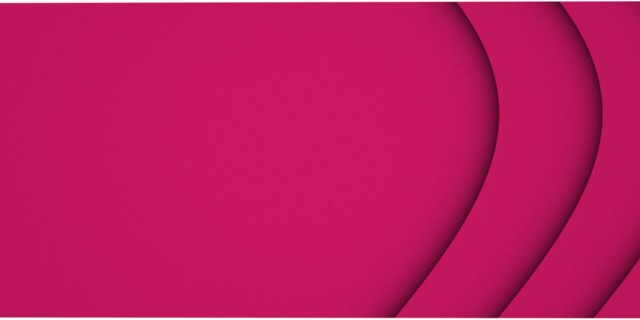
Give the GLSL for this background, as a Shadertoy shader.

```glsl
// Crimson paper sheets stacked from left to right, each with a curved edge.
// Every edge is one shifted profile curve that darkens the paper on its left;
// fine gradient noise adds paper grain, and pale slivers frame top and bottom.

vec2 hashGradient(vec2 cell) {
    vec2 h = vec2(dot(cell, vec2(127.1, 311.7)), dot(cell, vec2(269.5, 183.3)));
    return 2.0 * fract(sin(h) * 43758.5) - 1.0;
}

float gradientNoise(vec2 p) {
    vec2 i = floor(p), f = fract(p);
    vec2 u = f * f * (3.0 - 2.0 * f);
    vec2 e = vec2(0.0, 1.0);
    float low = mix(dot(hashGradient(i), f),
                    dot(hashGradient(i + e.yx), f - e.yx), u.x);
    float high = mix(dot(hashGradient(i + e.xy), f - e.xy),
                     dot(hashGradient(i + e.yy), f - e.yy), u.x);
    return mix(low, high, u.y);
}

// Sheet edge: x position and slope at height y.
// Parabola above the bulge, hyperbola that straightens below it.
vec2 edgeProfile(float y) {
    float d = y - 0.645;
    if (d > 0.0) return vec2(1.56 - 1.1 * d * d, -2.2 * d);
    float root = sqrt(1.0 + 4.0 * d * d);
    return vec2(1.56 - 0.525 * (root - 1.0), -2.1 * d / root);
}

void mainImage(out vec4 fragColor, in vec2 fragCoord) {
    vec2 p = fragCoord / iResolution.y;
    float aspect = iResolution.x / iResolution.y;
    float pixel = 1.0 / iResolution.y;

    // Paper: soft central light and grain
    vec2 fromLight = (p - vec2(0.95, 0.55)) * vec2(0.8, 1.0);
    vec3 color = mix(vec3(0.785, 0.092, 0.378), vec3(0.735, 0.083, 0.352),
                     smoothstep(0.1, 1.0, length(fromLight)));
    color *= 1.0 + 0.05 * gradientNoise(p * 150.0)
                 + 0.02 * gradientNoise(p * 47.0 + 9.0);

    // Shadows: sharp at each sheet edge, fading to the left
    vec2 profile = edgeProfile(p.y);
    for (int i = 0; i < 3; i++) {
        float n = float(i);
        float shift = 0.323 * n - 0.012 * n * (n - 1.0);
        float dist = (profile.x + shift - p.x) / sqrt(1.0 + profile.y * profile.y);
        float inside = smoothstep(-pixel, pixel, dist);
        color *= 1.0 - 0.62 * inside * exp(-max(dist, 0.0) / 0.035);
    }

    // Pale slivers, the upper one tapering to the right
    float top = 1.0 - mix(0.0095, 0.004, p.x / aspect);
    float bottom = mix(0.008, 0.0055, p.x / aspect);
    float frame = max(smoothstep(-pixel, pixel, p.y - top),
                      smoothstep(-pixel, pixel, bottom - p.y));
    fragColor = vec4(mix(color, vec3(0.99, 0.98, 0.98), frame), 1.0);
}
```
